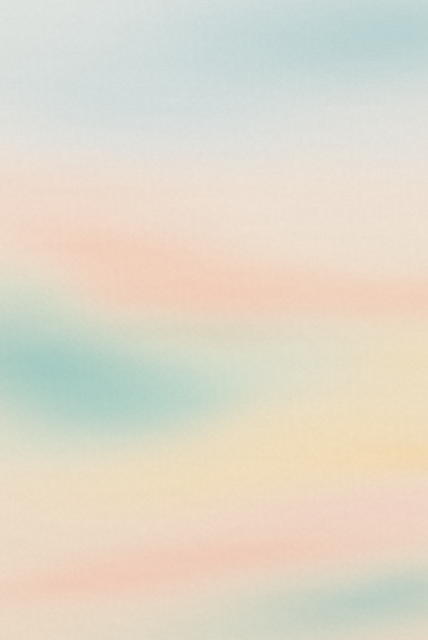
Give the GLSL for this background, as a WebGL 1 fragment shader.

```glsl
precision highp float;
// Soft pastel watercolour: drifting bands of blue, peach, teal and yellow on grained paper.
uniform vec2 u_resolution;

float hash(vec2 p) {
  return fract(sin(dot(p, vec2(127.1, 311.7))) * 43758.5453);
}

float noise(vec2 p) {
  vec2 cell = floor(p);
  vec2 f = fract(p);
  f = f * f * (3.0 - 2.0 * f);
  float low = mix(hash(cell), hash(cell + vec2(1.0, 0.0)), f.x);
  float high = mix(hash(cell + vec2(0.0, 1.0)), hash(cell + 1.0), f.x);
  return mix(low, high, f.y);
}

float fbm(vec2 p) {
  float sum = 0.0;
  float weight = 0.5;
  for (int i = 0; i < 4; i++) {
    sum += weight * noise(p);
    p = p * 2.03 + 17.3;
    weight *= 0.5;
  }
  return sum;
}

// Blends in a soft, sheared ellipse of pigment.
vec3 wash(vec3 under, vec2 p, vec2 center, vec2 radius, float slope, vec3 pigment, float strength) {
  vec2 d = p - center;
  d.y -= slope * d.x;
  d /= radius;
  return mix(under, pigment, strength * exp(-dot(d, d)));
}

// Cream paper, cooling toward the top.
vec3 paperTone(float y) {
  vec3 tone = mix(vec3(0.92, 0.85, 0.77), vec3(0.93, 0.87, 0.785), smoothstep(0.0, 0.4, y));
  tone = mix(tone, vec3(0.93, 0.88, 0.825), smoothstep(0.5, 0.68, y));
  tone = mix(tone, vec3(0.91, 0.887, 0.86), smoothstep(0.68, 0.8, y));
  return mix(tone, vec3(0.875, 0.888, 0.875), smoothstep(0.8, 1.0, y));
}

vec3 paintSky(vec3 c, vec2 p) {
  vec3 mist = vec3(0.825, 0.867, 0.865);
  vec3 blue = vec3(0.725, 0.822, 0.822);
  c = wash(c, p, vec2(0.30, 0.845), vec2(0.50, 0.070), -0.06, mist, 0.75);
  c = wash(c, p, vec2(0.55, 0.930), vec2(0.38, 0.100), 0.10, mist, 0.70);
  return wash(c, p, vec2(0.92, 0.945), vec2(0.48, 0.085), 0.04, blue, 0.95);
}

vec3 paintPeach(vec3 c, vec2 p) {
  vec3 blush = vec3(0.94, 0.845, 0.785);
  vec3 peach = vec3(0.95, 0.80, 0.72);
  c = wash(c, p, vec2(0.08, 0.690), vec2(0.40, 0.060), -0.04, blush, 0.65);
  c = wash(c, p, vec2(0.28, 0.607), vec2(0.30, 0.045), -0.08, peach, 0.75);
  c = wash(c, p, vec2(0.50, 0.542), vec2(0.34, 0.046), -0.05, peach, 0.88);
  return wash(c, p, vec2(1.00, 0.535), vec2(0.35, 0.036), -0.01, peach, 0.75);
}

vec3 paintTeal(vec3 c, vec2 p) {
  vec3 celadon = vec3(0.855, 0.875, 0.805);
  vec3 olive = vec3(0.84, 0.82, 0.73);
  vec3 aqua = vec3(0.73, 0.84, 0.795);
  vec3 teal = vec3(0.63, 0.79, 0.76);
  c = wash(c, p, vec2(0.52, 0.425), vec2(0.42, 0.065), 0.04, celadon, 0.75);
  c = wash(c, p, vec2(0.02, 0.530), vec2(0.20, 0.045), -0.15, celadon, 0.60);
  c = wash(c, p, vec2(0.05, 0.305), vec2(0.35, 0.045), 0.02, celadon, 0.50);
  c = wash(c, p, vec2(0.50, 0.482), vec2(0.20, 0.026), -0.04, olive, 0.50);
  c = wash(c, p, vec2(0.34, 0.375), vec2(0.28, 0.052), 0.02, aqua, 0.75);
  return wash(c, p, vec2(0.10, 0.425), vec2(0.29, 0.083), -0.12, teal, 0.92);
}

vec3 paintYellow(vec3 c, vec2 p) {
  vec3 straw = vec3(0.94, 0.867, 0.73);
  vec3 gold = vec3(0.953, 0.845, 0.67);
  c = wash(c, p, vec2(0.45, 0.250), vec2(0.35, 0.045), 0.04, straw, 0.65);
  c = wash(c, p, vec2(0.80, 0.315), vec2(0.36, 0.070), 0.10, straw, 0.90);
  c = wash(c, p, vec2(1.00, 0.445), vec2(0.18, 0.050), 0.06, straw, 0.65);
  return wash(c, p, vec2(0.97, 0.282), vec2(0.22, 0.028), 0.0, gold, 0.70);
}

vec3 paintGround(vec3 c, vec2 p) {
  vec3 rose = vec3(0.94, 0.825, 0.77);
  vec3 coral = vec3(0.945, 0.785, 0.715);
  vec3 sageMist = vec3(0.845, 0.84, 0.77);
  vec3 sage = vec3(0.73, 0.805, 0.76);
  c = wash(c, p, vec2(0.85, 0.200), vec2(0.45, 0.045), 0.04, rose, 0.75);
  c = wash(c, p, vec2(0.58, 0.134), vec2(0.32, 0.032), 0.06, coral, 0.75);
  c = wash(c, p, vec2(0.24, 0.092), vec2(0.28, 0.032), 0.05, coral, 0.75);
  c = wash(c, p, vec2(0.58, 0.015), vec2(0.38, 0.050), 0.06, sageMist, 0.85);
  return wash(c, p, vec2(0.88, 0.060), vec2(0.28, 0.047), 0.06, sage, 0.90);
}

void main() {
  vec2 uv = gl_FragCoord.xy / u_resolution;

  // Gentle drift gives the washes uneven, brushed edges.
  vec2 drift = vec2(fbm(uv * vec2(3.0, 5.0)), fbm(uv * vec2(4.0, 9.0) + 31.0)) - 0.47;
  vec2 p = uv + drift * vec2(0.10, 0.025);

  vec3 color = paperTone(p.y);
  color = paintSky(color, p);
  color = paintPeach(color, p);
  color = paintTeal(color, p);
  color = paintYellow(color, p);
  color = paintGround(color, p);

  // Horizontal brush streaks and fine paper grain.
  float streak = fbm(uv * vec2(7.0, 70.0) + 9.0) - 0.47;
  float grain = noise(uv * vec2(200.0, 300.0)) - 0.5;
  color += streak * 0.012 + grain * 0.016;
  gl_FragColor = vec4(color, 1.0);
}
```
